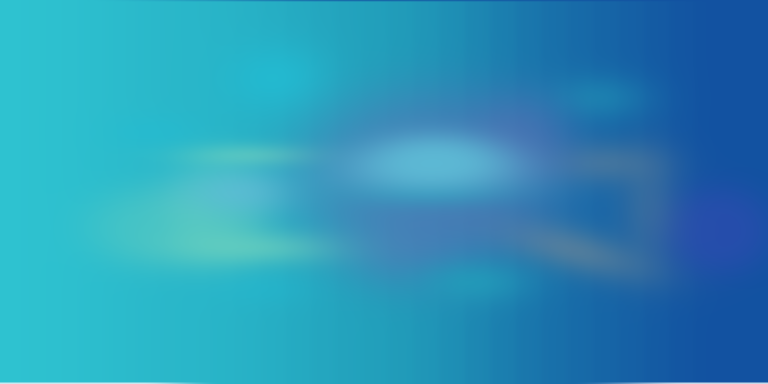
A Shadertoy shader for this background:

```glsl
#define AQUA vec3(0.18, 0.76, 0.815)
#define TEAL vec3(0.13, 0.62, 0.73)
#define NAVY vec3(0.07, 0.32, 0.63)
#define CYAN vec3(0.13, 0.74, 0.83)
#define MINT vec3(0.45, 0.83, 0.74)
#define ICE vec3(0.37, 0.74, 0.84)
#define MAUVE vec3(0.36, 0.44, 0.71)
#define SAND vec3(0.47, 0.54, 0.58)
#define VIOLET vec3(0.16, 0.30, 0.68)
#define BAND_COUNT 30.0
#define BAND_MIX 0.4
#define EDGE_WIDTH 0.006

// Soft ellipse; a larger power gives a flatter core
float glow(vec2 p, vec2 center, vec2 radius, float power) {
    vec2 d = (p - center) / radius;
    return exp(-pow(dot(d, d) + 1e-5, power));
}

// Horizontal ramp from aqua to navy, with faint vertical bands
vec3 backdrop(float x) {
    float t = x * BAND_COUNT;
    float stair = (floor(t) + smoothstep(0.0, 0.3, fract(t))) / BAND_COUNT;
    float s = mix(x, stair, BAND_MIX * smoothstep(0.1, 0.25, x));
    vec3 color = mix(AQUA, vec3(0.16, 0.71, 0.785), smoothstep(0.0, 0.3, s));
    color = mix(color, TEAL, smoothstep(0.25, 0.54, s));
    color = mix(color, vec3(0.09, 0.41, 0.655), smoothstep(0.48, 0.8, s));
    return mix(color, NAVY, smoothstep(0.74, 0.95, s));
}

// Loose spots above and below the middle
vec3 addSpots(vec3 color, vec2 p) {
    color = mix(color, CYAN, 0.75 * glow(p, vec2(0.72, 0.795), vec2(0.13, 0.09), 1.0));
    color = mix(color, CYAN, 0.4 * glow(p, vec2(0.40, 0.655), vec2(0.12, 0.05), 1.0));
    color = mix(color, CYAN, 0.3 * glow(p, vec2(0.69, 0.25), vec2(0.13, 0.05), 1.0));
    color = mix(color, TEAL, 0.45 * glow(p, vec2(1.56, 0.745), vec2(0.13, 0.06), 1.0));
    return mix(color, VIOLET, 0.85 * glow(p, vec2(1.87, 0.40), vec2(0.15, 0.12), 1.6));
}

// Pale green ring on the left with a cool core
vec3 addLeftRing(vec3 color, vec2 p) {
    color = mix(color, MINT, 0.38 * glow(p, vec2(0.43, 0.41), vec2(0.20, 0.11), 1.5));
    color = mix(color, MINT, 0.40 * glow(p, vec2(0.57, 0.45), vec2(0.14, 0.14), 1.5));
    color = mix(color, MINT, 0.55 * glow(p, vec2(0.66, 0.595), vec2(0.18, 0.03), 1.0));
    color = mix(color, MINT, 0.60 * glow(p, vec2(0.68, 0.355), vec2(0.22, 0.045), 1.0));
    return mix(color, ICE, 0.75 * glow(p, vec2(0.63, 0.50), vec2(0.15, 0.06), 1.0));
}

// Dusty ring on the right
vec3 addRightRing(vec3 color, vec2 p) {
    color = mix(color, SAND, 0.42 * glow(p, vec2(1.57, 0.575), vec2(0.15, 0.055), 1.0));
    color = mix(color, SAND, 0.32 * glow(p, vec2(1.69, 0.46), vec2(0.08, 0.15), 1.0));
    float tilt = 0.25 * (p.x - 1.49);
    return mix(color, SAND, 0.58 * glow(p + vec2(0.0, tilt), vec2(1.49, 0.35), vec2(0.20, 0.06), 1.0));
}

// Mauve cloud around a bright lens, with a cyan spot beneath
vec3 addCenter(vec3 color, vec2 p) {
    color = mix(color, MAUVE, 0.62 * glow(p, vec2(1.12, 0.535), vec2(0.34, 0.235), 1.7));
    color = mix(color, MAUVE, 0.45 * glow(p, vec2(1.36, 0.64), vec2(0.13, 0.12), 1.2));
    color = mix(color, MAUVE, 0.30 * glow(p, vec2(1.06, 0.33), vec2(0.16, 0.09), 1.0));
    color = mix(color, TEAL, 0.75 * glow(p, vec2(1.23, 0.265), vec2(0.14, 0.055), 1.0));
    color = mix(color, TEAL, 0.5 * glow(p, vec2(1.12, 0.50), vec2(0.24, 0.04), 1.0));
    vec2 bent = p + vec2(0.0, 0.25 * (p.x - 1.15) * (p.x - 1.15));
    return mix(color, ICE, 0.92 * glow(bent, vec2(1.13, 0.575), vec2(0.23, 0.08), 1.4));
}

void mainImage(out vec4 fragColor, in vec2 fragCoord) {
    vec2 uv = fragCoord / iResolution.xy;
    vec2 p = uv * vec2(2.0, 1.0);

    vec3 color = backdrop(uv.x);
    color = addSpots(color, p);
    color = addLeftRing(color, p);
    color = addRightRing(color, p);
    color = addCenter(color, p);

    // Thin dark rim on top, pale rim on parts of the bottom
    float top = smoothstep(1.0 - EDGE_WIDTH, 1.0, uv.y) * smoothstep(0.1, 0.5, uv.x);
    float bottom = 1.0 - smoothstep(0.3 * EDGE_WIDTH, EDGE_WIDTH, uv.y);
    float ends = 1.0 - smoothstep(0.18, 0.29, uv.x) + smoothstep(0.74, 0.9, uv.x);
    color = mix(color, NAVY, 0.8 * top);
    color = mix(color, vec3(0.9, 0.95, 0.97), 0.85 * bottom * ends);

    fragColor = vec4(color, 1.0);
}
```
